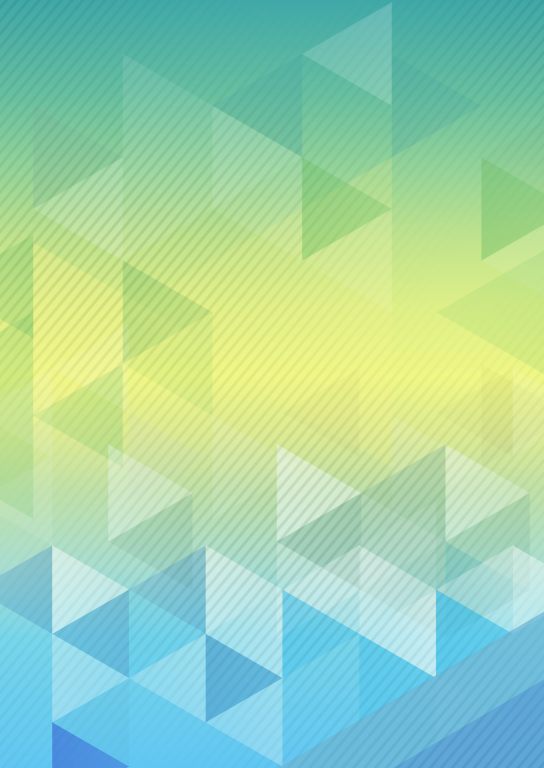
Write a WebGL 1 fragment shader that draws this background.

```glsl
precision highp float;
uniform vec2 u_resolution;

const vec3 WHITE = vec3(0.93, 0.98, 0.97);
const vec3 TEAL = vec3(0.28, 0.65, 0.64);
const vec3 GREEN = vec3(0.44, 0.76, 0.42);
const vec3 LEMON = vec3(0.96, 0.96, 0.55);
const vec3 SAGE = vec3(0.48, 0.70, 0.60);
const vec3 SKY = vec3(0.32, 0.78, 0.93);
const vec3 STEEL = vec3(0.32, 0.62, 0.80);
const vec3 INDIGO = vec3(0.27, 0.50, 0.86);

float hash(float n) { return fract(sin(n * 12.99) * 4375.85); }

// Triangular lattice coordinates: columns in x, triangle sides in y
vec2 lattice(vec2 p, vec2 origin, float pitch) {
  return (p - origin) / (pitch * vec2(1.0, 1.1547));
}

// Triangle with a vertical edge centred on base; the sign of size points it
float facet(vec2 l, float column, float row, float size) {
  float along = (l.x - column) * sign(size);
  float reach = abs(size);
  float d = min(along, (reach - along) * 0.5 - abs(l.y - row));
  float soft = 5.0 / u_resolution.x;
  return smoothstep(-soft, soft, d) * (1.0 - 0.25 * along / reach);
}

float ramp(float a, float b, float t) { return clamp((t - a) / (b - a), 0.0, 1.0); }

// Vertical gradient from blue through lemon to teal
vec3 backdrop(float t) {
  vec3 c = mix(vec3(0.38, 0.78, 0.95), vec3(0.47, 0.84, 0.92), ramp(0.0, 0.17, t));
  c = mix(c, vec3(0.66, 0.87, 0.82), ramp(0.17, 0.26, t));
  c = mix(c, vec3(0.75, 0.88, 0.66), ramp(0.26, 0.36, t));
  c = mix(c, vec3(0.86, 0.92, 0.58), ramp(0.36, 0.43, t));
  c = mix(c, vec3(0.94, 0.97, 0.52), ramp(0.43, 0.51, t));
  c = mix(c, vec3(0.87, 0.94, 0.53), ramp(0.51, 0.60, t));
  c = mix(c, vec3(0.75, 0.89, 0.55), ramp(0.60, 0.69, t));
  c = mix(c, vec3(0.58, 0.83, 0.60), ramp(0.69, 0.78, t));
  c = mix(c, vec3(0.40, 0.75, 0.63), ramp(0.78, 0.88, t));
  return mix(c, vec3(0.25, 0.66, 0.66), ramp(0.88, 1.0, t));
}

// Faint facets scattered over the lattice
vec3 scatter(vec3 c, vec2 l, float seed) {
  for (int i = 0; i < 16; i++) {
    float k = float(i) + seed;
    float column = floor(hash(k) * 7.0);
    float row = floor(hash(k + 31.0) * 5.0) - 0.5 + 0.5 * mod(column, 2.0);
    float size = hash(k + 57.0) > 0.5 ? 1.0 : -1.0;
    vec3 tint = hash(k + 83.0) > 0.4 ? WHITE : c * 0.8;
    c = mix(c, tint, 0.11 * facet(l, column, row, size));
  }
  return c;
}

vec3 upperFacets(vec3 c, vec2 l) {
  c = mix(c, WHITE, 0.10 * facet(l, 1.0, 2.5, 2.0));
  c = mix(c, LEMON, 0.20 * facet(l, 4.0, 1.0, -3.0));
  c = mix(c, GREEN, 0.18 * facet(l, 6.0, 1.0, -1.5));
  c = mix(c, TEAL, 0.30 * facet(l, 3.0, 3.0, -1.0));
  c = mix(c, TEAL, 0.28 * facet(l, 4.0, 3.0, 1.0));
  c = mix(c, SAGE, 0.25 * facet(l, 0.0, 2.5, 1.0));
  for (int i = 0; i < 2; i++)
    c = mix(c, GREEN, 0.42 * facet(l, 3.0 + 2.0 * float(i), 2.0, 1.0));
  c = mix(c, LEMON, 0.40 * facet(l, 0.0, 0.8, 1.75));
  c = mix(c, GREEN, 0.30 * facet(l, 1.0, 1.0, 1.0));
  c = mix(c, GREEN, 0.12 * facet(l, 2.0, 0.5, -1.0));
  c = mix(c, GREEN, 0.26 * facet(l, 1.0, 0.0, -1.0));
  c = mix(c, GREEN, 0.30 * facet(l, 0.0, 1.25, -1.0));
  return mix(c, GREEN, 0.25 * facet(l, 0.0, 0.0, -2.0));
}

vec3 middleFacets(vec3 c, vec2 l) {
  c = mix(c, WHITE, 0.25 * facet(l, 2.0, 0.0, 2.0));
  c = mix(c, SAGE, 0.32 * facet(l, 4.0, 0.0, -2.0));
  for (int i = 0; i < 3; i++) {
    float column = 2.0 * float(i);
    c = mix(c, WHITE, 0.36 * facet(l, column, 0.5, 1.0));
    c = mix(c, SAGE, 0.25 * facet(l, column + 1.0, 0.0, -1.0));
  }
  return mix(c, TEAL, 0.35 * facet(l, 4.0, -0.5, 1.0));
}

vec3 lowerFacets(vec3 c, vec2 l) {
  // Row of pale peaks with shaded left sides
  for (int i = 0; i < 4; i++) {
    float column = 2.0 * float(i);
    c = mix(c, i < 2 ? STEEL : WHITE, 0.38 * facet(l, column, 0.5, -1.0));
    c = mix(c, WHITE, 0.55 * facet(l, column, 0.5, 1.0));
  }
  c = mix(c, STEEL, 0.45 * facet(l, 1.0, 0.0, -1.0));
  c = mix(c, SKY, 0.25 * facet(l, 1.0, 0.0, 1.0));
  c = mix(c, WHITE, 0.45 * facet(l, 3.0, 0.0, -1.0));
  c = mix(c, SKY, 0.60 * facet(l, 3.0, 0.0, 1.0));
  c = mix(c, WHITE, 0.65 * facet(l, 5.0, 0.0, -1.0));
  c = mix(c, SKY, 0.75 * facet(l, 5.0, 0.0, 1.0));
  c = mix(c, WHITE, 0.35 * facet(l, 0.0, -0.5, 1.0));
  c = mix(c, WHITE, 0.30 * facet(l, 2.0, -0.5, -1.0));
  c = mix(c, STEEL, 0.62 * facet(l, 2.0, -0.5, 1.0));
  c = mix(c, SKY, 0.60 * facet(l, 4.0, -0.5, 1.0));
  c = mix(c, WHITE, 0.32 * facet(l, 3.0, -1.0, -1.0));
  return mix(c, INDIGO, 0.85 * facet(l, 0.0, -1.5, 1.0));
}

void main() {
  vec2 uv = gl_FragCoord.xy / u_resolution;
  vec2 p = uv * vec2(1.0, 1.4144);
  vec2 upper = lattice(p, vec2(0.061, 0.649), 0.1648);
  vec2 middle = lattice(p, vec2(0.199, 0.417), 0.155);
  vec2 lower = lattice(p, vec2(0.096, 0.247), 0.1411);
  vec3 c = scatter(backdrop(uv.y), upper, 3.0);
  c = middleFacets(upperFacets(c, upper), middle);
  c = lowerFacets(scatter(c, lower + vec2(0.0, 1.0), 19.0), lower);

  // Slanted bands in the lower right corner
  float soft = 0.8 / u_resolution.x;
  float slope = 0.288 + (p.x - 1.0) * 0.588 - p.y;
  c = mix(c, vec3(0.43, 0.72, 0.84), 0.75 * smoothstep(-soft, soft, slope));
  c = mix(c, vec3(0.34, 0.61, 0.84), 0.65 * smoothstep(-soft, soft, slope - 0.125));

  // Fine diagonal hatching, fading in and out
  float hatch = 0.5 + 0.5 * sin(dot(p, vec2(0.77, -0.64)) * 405.0);
  float fade = 0.5 + 0.3 * sin(p.x * 5.0 + p.y * 3.0 - 2.5) + 0.2 * sin(p.y * 9.0 - p.x * 4.0);
  c *= 1.0 - 0.09 * fade * smoothstep(0.45, 0.95, hatch);
  gl_FragColor = vec4(c, 1.0);
}
```
